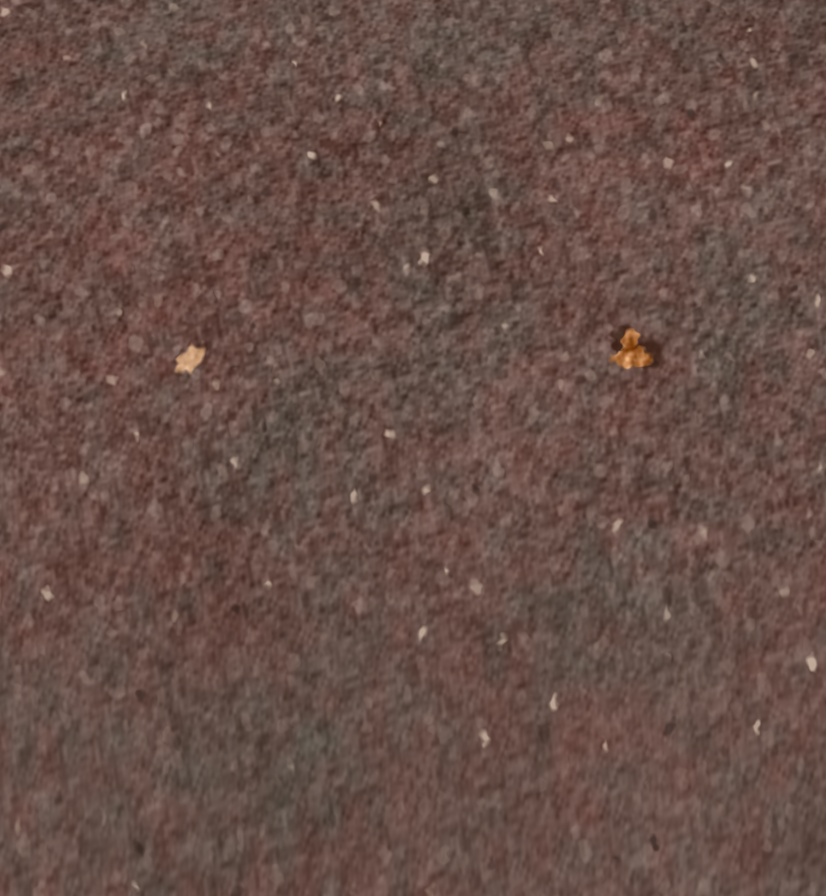
Write a WebGL 1 fragment shader that draws this texture.

```glsl
precision highp float;
uniform vec2 u_resolution;

// Colours
const vec3 EARTH = vec3(0.392, 0.303, 0.274);
const vec3 RED_SHIFT = vec3(0.045, -0.012, -0.010);
const vec3 PEBBLE = vec3(0.60, 0.51, 0.475);
const vec3 CHIP = vec3(0.80, 0.71, 0.64);
const vec3 PIT = vec3(0.20, 0.14, 0.12);
const vec3 FLAKE_PALE = vec3(0.83, 0.66, 0.51);
const vec3 FLAKE_OCHRE = vec3(0.74, 0.49, 0.28);
const vec3 FLAKE_SHADOW = vec3(0.21, 0.11, 0.07);

// Sizes, as fractions of the canvas height
const float SOFTNESS = 0.0024;
const float PEBBLE_RADIUS = 0.0056;
const float CHIP_RADIUS = 0.0046;
const float PIT_RADIUS = 0.0045;

// Strengths
const float GRAIN_CONTRAST = 0.13;
const float RELIEF_CONTRAST = 0.075;
const float PATCH_CONTRAST = 0.055;

float hash(vec2 p) {
  vec3 q = fract(vec3(p.xyx) * 0.1031);
  q += dot(q, q.yzx + 33.33);
  return fract((q.x + q.y) * q.z);
}

float noise(vec2 p) {
  vec2 i = floor(p);
  vec2 f = fract(p);
  f = f * f * (3.0 - 2.0 * f);
  vec2 e = vec2(1.0, 0.0);
  return mix(mix(hash(i), hash(i + e), f.x),
             mix(hash(i + e.yx), hash(i + e.xx), f.x), f.y);
}

mat2 rotation(float a) {
  return mat2(cos(a), -sin(a), sin(a), cos(a));
}

// Sum of three octaves, centred on zero
float grain(vec2 p) {
  p = rotation(0.25) * p;
  return 0.5 * (noise(p * 62.0) - 0.5)
       + 0.75 * (noise(p * 125.0 + 17.0) - 0.5)
       + 0.55 * (noise(p * 230.0 + 41.0) - 0.5);
}

// Soft irregular ellipse; half-axes in canvas heights
float blob(vec2 d, vec2 axes, float soft) {
  float r = length(d / axes);
  return 1.0 - smoothstep(-soft, soft, (r - 1.0) * min(axes.x, axes.y));
}

// Randomly sized, turned and weighted blobs on a jittered grid
float scatter(vec2 p, float cells, float density, float radius, float seed) {
  vec2 home = floor(p * cells);
  float cover = 0.0;
  for (int y = -1; y <= 1; y++) {
    for (int x = -1; x <= 1; x++) {
      vec2 id = home + vec2(float(x), float(y));
      vec2 key = id + seed;
      vec2 jitter = vec2(hash(key + 3.1), hash(key + 11.7));
      vec2 d = p - (id + jitter) / cells;
      float size = radius * mix(0.6, 1.3, hash(key + 23.9));
      vec2 axes = size * vec2(mix(0.65, 1.0, hash(key + 31.3)), 1.15);
      float turn = (hash(key + 47.2) - 0.5) * 2.4;
      float weight = mix(0.3, 1.0, hash(key + 59.6)) * step(hash(key), density);
      cover = max(cover, weight * blob(rotation(turn) * d, axes, SOFTNESS));
    }
  }
  return cover;
}

void main() {
  vec2 p = gl_FragCoord.xy / u_resolution.y;
  // Grains lengthen vertically towards the bottom
  vec2 q = vec2(p.x, p.y * (0.55 + 0.28 * p.y)) + 2.0;
  vec2 wobble = vec2(noise(p * 150.0), noise(p * 150.0 + 70.0)) - 0.5;
  vec2 w = q + 0.005 * wobble;
  float crispness = mix(0.75, 1.12, smoothstep(0.1, 0.6, p.y));

  // Ground: broad patches, fine grain and side-lit relief
  float g = grain(q);
  float relief = g - grain(q + vec2(0.0025, -0.0025));
  float patches = noise(p * 4.0 + 5.0) + 0.6 * noise(p * 13.0 + 9.0) - 0.8;
  float tone = crispness * (GRAIN_CONTRAST * g + RELIEF_CONTRAST * relief);
  vec3 color = EARTH + tone + PATCH_CONTRAST * patches * 0.6;
  float redness = noise(q * 38.0 + 13.0) + noise(p * 6.0 + 29.0) - 1.0;
  color += RED_SHIFT * (redness + 0.25 * (p.y - 0.5));

  // Dull pebbles, dark pits and bright chips
  float pebbles = scatter(w, 46.0, 0.5, PEBBLE_RADIUS, 100.0);
  color = mix(color, PEBBLE + 0.5 * tone, 0.5 * crispness * pebbles);
  float pits = scatter(w, 22.0, 0.16, PIT_RADIUS, 200.0);
  color = mix(color, PIT, 0.65 * pits);
  float chips = scatter(w, 19.0, 0.27, CHIP_RADIUS, 300.0);
  color = mix(color, CHIP, 0.9 * chips);

  // Two larger flakes, the ochre one lying in its shadow
  vec2 f = p + 0.009 * wobble;
  vec2 pale = rotation(0.75) * (f - vec2(0.212, 0.598));
  color = mix(color, FLAKE_PALE + tone, blob(pale, vec2(0.021, 0.010), SOFTNESS));
  vec2 ochre = f - vec2(0.705, 0.606);
  float shadow = max(blob(ochre - vec2(0.020, 0.001), vec2(0.014, 0.018), 0.006),
                     blob(ochre + vec2(0.010, -0.012), vec2(0.013, 0.018), 0.004));
  color = mix(color, FLAKE_SHADOW, 0.8 * shadow);
  float body = max(blob(ochre + vec2(0.0, 0.005), vec2(0.021, 0.011), SOFTNESS),
                   blob(ochre - vec2(-0.001, 0.012), vec2(0.010, 0.012), SOFTNESS));
  color = mix(color, FLAKE_OCHRE + 2.0 * tone, 0.92 * body);

  gl_FragColor = vec4(clamp(color, 0.0, 1.0), 1.0);
}
```
